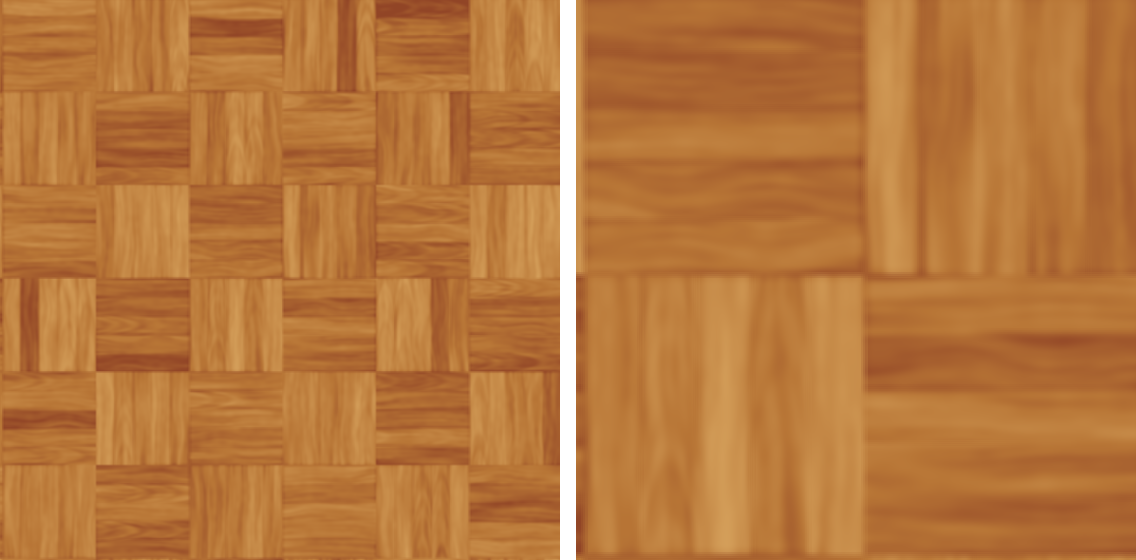
Left, the full canvas; right, a detail of the centre.
This texture is drawn by a Shadertoy shader. Its source:

```glsl
float hash(vec2 p) {
    vec3 h = fract(p.xyx * 0.1031);
    h += dot(h, h.yzx + 33.33);
    return fract((h.x + h.y) * h.z);
}

float noise(vec2 p) {
    vec2 i = floor(p), f = fract(p);
    f = f * f * (3.0 - 2.0 * f);
    return mix(mix(hash(i), hash(i + vec2(1, 0)), f.x),
               mix(hash(i + vec2(0, 1)), hash(i + vec2(1, 1)), f.x), f.y);
}

// Base tone of one slat: a gentle spread, with a few much darker strips
float slatTone(vec2 cell, float slat) {
    vec2 id = cell * 7.0 + vec2(slat * 3.0 + 50.0, slat + 90.0);
    return 0.28 * (hash(id) - 0.5) - 0.32 * step(0.9, hash(id + 41.7));
}

vec3 woodColor(float tone) {
    vec3 reddish = vec3(0.57, 0.27, 0.15);
    vec3 amber = vec3(0.72, 0.46, 0.21);
    vec3 honey = vec3(0.83, 0.62, 0.35);
    return tone < 0.5 ? mix(reddish, amber, max(tone, 0.0) * 2.0)
                      : mix(amber, honey, min(tone, 1.0) * 2.0 - 1.0);
}

vec3 parquet(vec2 uv) {
    // Six by six blocks, with the grain turned in every other one
    vec2 p = uv * 6.0 - vec2(0.03, 0.018);
    vec2 cell = floor(p), f = fract(p);
    bool upright = mod(cell.x + cell.y, 2.0) < 0.5;
    vec2 q = upright ? f : f.yx; // x across the grain, y along it

    // Five slats per block
    float s = q.x * 5.0, slat = floor(s), across = fract(s);
    float tone = upright ? 0.63 : 0.47;
    tone += 0.14 * (hash(cell + 17.3) - 0.5);
    tone += mix(slatTone(cell, slat), slatTone(cell, min(slat + 1.0, 4.0)),
                smoothstep(0.85, 1.0, across));

    // Streaked grain that wanders slightly along each slat
    vec2 seed = cell * 37.0 + 200.0;
    float bend = 0.06 * noise(vec2(slat * 5.0, q.y * 3.0) + seed);
    float x = q.x + bend;
    tone += 0.32 * (noise(vec2(x * 17.0, q.y * 1.6 + slat * 9.0) + seed) - 0.5);
    tone += 0.20 * (noise(vec2(x * 42.0, q.y * 3.0) + seed.yx) - 0.5);
    tone += 0.08 * (noise(vec2(q.x * 25.0, q.y * 14.0) + seed) - 0.5);

    // Arched figure on some slats
    float figured = step(0.82, hash(seed + slat * 2.3));
    float arch = q.y * 4.0 + 5.0 * (across - 0.5) * (across - 0.5);
    tone += figured * 0.22 * (noise(vec2(arch * 2.5, slat) + seed) - 0.5);

    // Uneven seams between slats and joints around blocks
    float seam = abs(s - round(s)) / 5.0;
    float wear = noise(vec2(round(s) * 4.0, q.y * 2.0) + seed);
    tone -= 0.22 * wear * wear * (1.0 - smoothstep(0.006, 0.03, seam));
    vec2 edge = min(f, 1.0 - f);
    float joint = 1.0 - smoothstep(0.006, 0.03, min(edge.x, edge.y));
    tone -= joint * (0.25 * noise(p * 2.3 + 60.0) - 0.04);
    return woodColor(tone);
}

void mainImage(out vec4 fragColor, in vec2 fragCoord) {
    // Soft focus: average a small square of samples
    vec2 uv = fragCoord / iResolution.xy;
    vec2 spread = max(vec2(0.005), 1.0 / iResolution.xy);
    vec3 color = vec3(0);
    for (int j = 0; j < 4; j++)
        for (int i = 0; i < 4; i++)
            color += parquet(uv + spread * ((vec2(i, j) + 0.5) / 4.0 - 0.5));
    fragColor = vec4(color / 16.0, 1.0);
}
```
